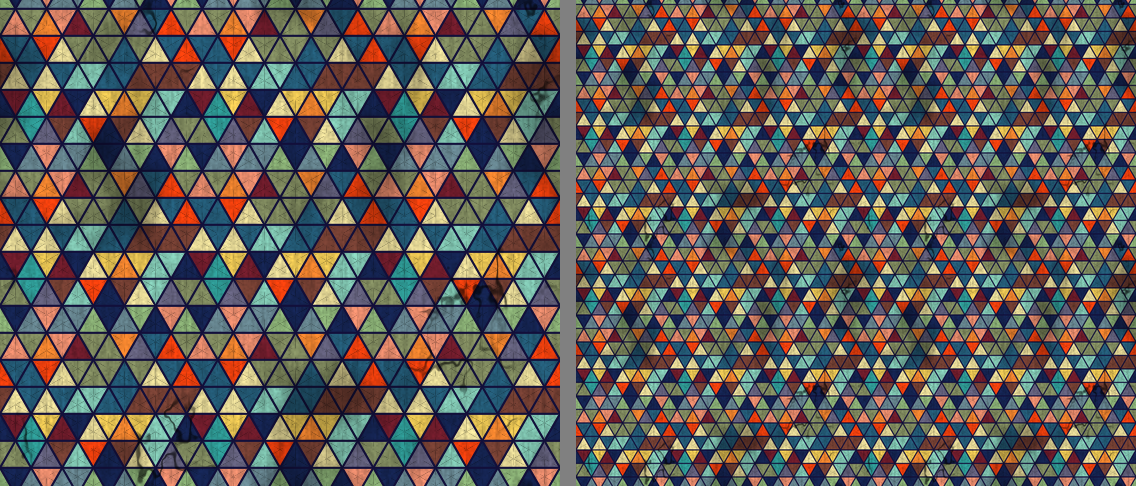
Left: one tile. Right: repeated 2 by 2.
This pattern is drawn by a WebGL 2 fragment shader. Its source:

```glsl
#version 300 es
precision highp float;
// Worn patchwork of small coloured triangles between navy lines, with colours repeating every six rows and six sides.

#define SIDES 18.0        // triangle sides across the canvas
#define ROWS 18.0         // triangle rows down the canvas
#define MOTIF 6.0         // rows and sides in one colour motif
#define ROW_SHIFT 0.325   // height of the cut row at the top edge
#define LINE_HALF 0.034   // half width of the navy lines, in sides
#define HAIR_HALF 0.006   // half width of the faint medians, in sides
#define HAIR_DEPTH 0.34
#define GRAIN 0.34
#define STAIN 0.32
#define CRACK 0.60
#define SEED 4.0

uniform vec2 u_resolution;
out vec4 outColor;

const float TRI_HEIGHT = 0.8660254;
const vec3 LINE_COLOR = vec3(0.07, 0.06, 0.23);

const int NAVY = 0, BLUE = 1, OLIVE = 2, BROWN = 3, CREAM = 4, AQUA = 5, TEAL = 6, SALMON = 7;
const int ORANGE = 8, RED = 9, WINE = 10, PURPLE = 11, GREEN = 12, GREY = 13, YELLOW = 14, WHITE = 15;

const vec3 PALETTE[16] = vec3[16](
  vec3(0.08, 0.14, 0.32), vec3(0.14, 0.36, 0.47), vec3(0.50, 0.54, 0.37), vec3(0.46, 0.25, 0.20),
  vec3(0.90, 0.85, 0.59), vec3(0.50, 0.77, 0.69), vec3(0.18, 0.60, 0.58), vec3(0.90, 0.54, 0.42),
  vec3(0.93, 0.51, 0.18), vec3(0.94, 0.25, 0.05), vec3(0.44, 0.11, 0.17), vec3(0.39, 0.38, 0.49),
  vec3(0.54, 0.69, 0.46), vec3(0.40, 0.52, 0.56), vec3(0.90, 0.76, 0.32), vec3(0.80, 0.82, 0.78));

// Each row of the motif deals out its own six colours, twice each.
const int ROW_MIX[36] = int[36](
  OLIVE, OLIVE, SALMON, PURPLE, ORANGE, BLUE,
  BLUE, BLUE, OLIVE, OLIVE, RED, CREAM,
  BROWN, BROWN, BLUE, CREAM, BLUE, AQUA,
  AQUA, ORANGE, NAVY, WINE, TEAL, YELLOW,
  BROWN, AQUA, PURPLE, NAVY, CREAM, BROWN,
  GREY, GREEN, SALMON, NAVY, GREEN, GREY);

float hash(vec2 p) {
  return fract(sin(dot(p, vec2(127.1, 311.7))) * 43758.5453);
}

// Value noise that wraps after the given whole number of cells.
float wrapNoise(vec2 uv, vec2 cells) {
  vec2 p = uv * cells, i = floor(p), f = fract(p);
  f = f * f * (3.0 - 2.0 * f);
  vec2 a = mod(i, cells), b = mod(i + 1.0, cells);
  return mix(mix(hash(a), hash(vec2(b.x, a.y)), f.x),
             mix(hash(vec2(a.x, b.y)), hash(b), f.x), f.y);
}

float wrapFbm(vec2 uv, vec2 cells) {
  float sum = 0.0, amp = 0.533;
  for (int i = 0; i < 4; i++) {
    sum += amp * wrapNoise(uv, cells);
    cells *= 2.0;
    amp *= 0.5;
  }
  return sum;
}

// Shuffles the row's colours by ranking the hash of each triangle.
vec3 triangleColor(float col, float row) {
  float key = hash(vec2(col, row) + SEED);
  int rank = 0;
  for (float c = 0.0; c < 2.0 * MOTIF; c++)
    rank += hash(vec2(c, row) + SEED) < key ? 1 : 0;
  int pick = ROW_MIX[int(row) * 6 + rank / 2];
  float accent = hash(vec2(row, col) + 31.0);
  if (accent < 0.12) pick = int(accent / 0.12 * 16.0);
  return PALETTE[pick];
}

float stroke(float dist, float halfWidth, float px) {
  return 1.0 - smoothstep(halfWidth - 0.6 * px, halfWidth + 0.6 * px, dist);
}

void main() {
  vec2 uv = gl_FragCoord.xy / u_resolution;
  float px = SIDES / u_resolution.x;

  // Triangle lattice: rows run downwards, odd rows shift by half a side.
  float y = (1.0 - uv.y) * ROWS - ROW_SHIFT;
  float row = floor(y), f = fract(y);
  float x = uv.x * SIDES + 0.5 * mod(row, 2.0);
  bool up = abs(fract(x) - 0.5) < 0.5 * f;
  float center = up ? floor(x) + 0.5 : floor(x + 0.5);
  float h = up ? f : 1.0 - f;
  float dx = x - center;

  // Distances to the three sides and to the three medians.
  vec3 side = TRI_HEIGHT * vec3(0.5 * h - dx, 0.5 * h + dx, 1.0 - h);
  float edge = min(side.x, min(side.y, side.z));
  vec3 gap = abs(side - side.yzx) / sqrt(3.0);
  float median = min(gap.x, min(gap.y, gap.z));

  vec3 color = triangleColor(mod(2.0 * center, 2.0 * MOTIF), mod(row, MOTIF));

  // Faint, broken medians.
  float broken = smoothstep(0.25, 0.65, wrapNoise(uv, vec2(120.0, 104.0)));
  color *= 1.0 - HAIR_DEPTH * broken * stroke(median, HAIR_HALF, px);

  // Upright grain and fine speckle.
  float streak = wrapNoise(uv, vec2(230.0, 36.0));
  float speckle = wrapNoise(uv + 0.19, vec2(300.0, 260.0));
  color *= 1.0 + GRAIN * (0.55 * streak + 0.45 * speckle - 0.54);

  // Lines, then the wear that lies over everything.
  color = mix(color, LINE_COLOR, stroke(edge, LINE_HALF, px));
  float stain = smoothstep(0.48, 0.78, wrapFbm(uv + 0.61, vec2(7.0, 5.0)));
  float ridge = abs(wrapFbm(uv, vec2(15.0, 10.0)) - 0.5);
  float crackZone = smoothstep(0.58, 0.70, wrapFbm(uv + 0.37, vec2(6.0, 5.0)));
  color *= 1.0 - STAIN * stain;
  color *= 1.0 - CRACK * crackZone * (1.0 - smoothstep(0.005, 0.035, ridge));
  outColor = vec4(color, 1.0);
}
```
